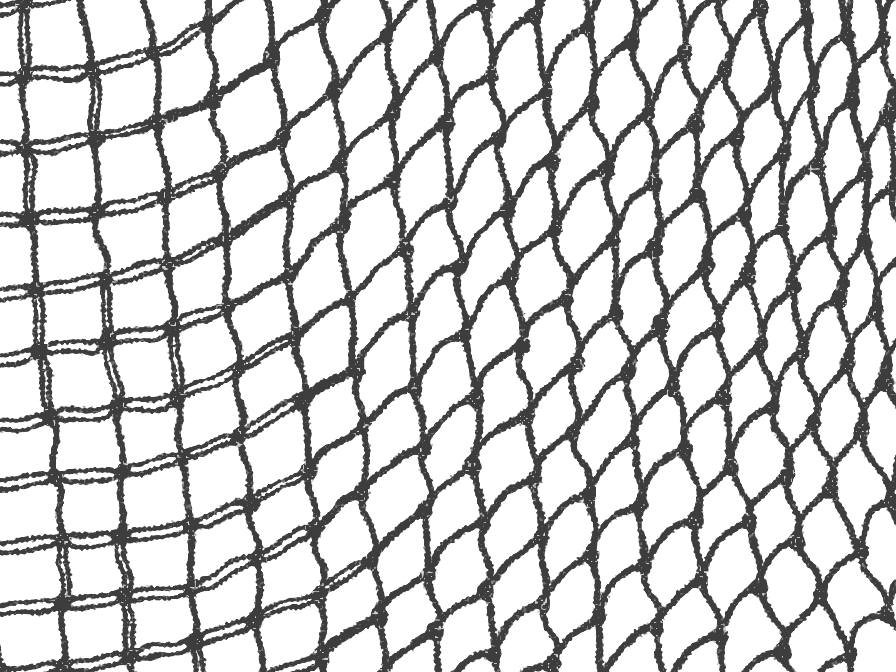
Write a Shadertoy shader that draws this pattern.

```glsl
// Knotted rope netting, dark grey on white: nearly square meshes on the left
// shear into tall diamonds on the right. A bent lattice places jittered knots;
// bowed strands join neighbouring knots, and noise frays the cords.

#define ROPE_COLOR vec3(0.24)
#define BACK_COLOR vec3(1.0)
#define VIEW_HEIGHT 10.0    // canvas height, in mesh rows
#define ROPE_RADIUS 0.047
#define PAIR_RADIUS 0.034   // each cord of a split strand
#define PAIR_GAP 0.078      // half distance between split cords
#define KNOT_RADIUS 0.118
#define KNOT_JITTER 0.15
#define BOW 0.13
#define FRAY 0.038
#define SPECKS 0.75

float hash(vec2 p) {
    return fract(sin(dot(p, vec2(127.1, 311.7))) * 43758.5453);
}

float noise(vec2 p) {
    vec2 c = floor(p), f = fract(p);
    f = f * f * (3.0 - 2.0 * f);
    return mix(mix(hash(c), hash(c + vec2(1, 0)), f.x),
               mix(hash(c + vec2(0, 1)), hash(c + vec2(1, 1)), f.x), f.y);
}

float smoothMin(float a, float b, float k) {
    float h = max(k - abs(a - b), 0.0) / k;
    return min(a, b) - 0.25 * h * h * k;
}

// Rise of a cross strand, in rows, after a number of columns
float rise(float column) {
    float c = column - 3.0;
    return 0.42 * (c + sqrt(c * c + 7.5)) - 0.69;
}

// Canvas position of (column, height), with lean and a flared lower right
vec2 sheet(float column, float height) {
    float y = height * (0.99 + 0.0104 * height);
    float flare = min(y, 0.0) * max(column - 8.0, 0.0);
    float x = 0.64 + column * (0.99 - 0.0133 * column)
            - (0.07 + 0.003 * column) * y + 0.0015 * flare * flare;
    return vec2(x, y);
}

// Inverse of sheet, as (column, row), by fixed point iteration
vec2 latticeAt(vec2 p) {
    float column = p.x, height = p.y;
    for (int n = 0; n < 7; n++) {
        height = p.y / (0.99 + 0.0104 * height);
        column += p.x - sheet(column, height).x;
    }
    return vec2(column, height - rise(column));
}

vec2 knotAt(vec2 id) {
    vec2 jitter = vec2(hash(id), hash(id + 37.3)) - 0.5;
    return sheet(id.x, id.y + rise(id.x)) + KNOT_JITTER * jitter;
}

// Distance to a strand from a to b with a bow and an S bend; gap splits it
float strand(vec2 p, vec2 a, vec2 b, float bow, float bend, float gap) {
    float len = distance(a, b);
    vec2 dir = (b - a) / len;
    vec2 q = vec2(dot(p - a, dir), dot(p - a, vec2(-dir.y, dir.x)));
    float t = clamp(q.x / len, 0.0, 1.0);
    float arch = 4.0 * t * (1.0 - t);
    float wave = 6.2832 * t;
    float slope = (4.0 * bow * (1.0 - 2.0 * t) + 6.2832 * bend * cos(wave)) / len;
    float across = q.y - bow * arch - bend * sin(wave);
    across = abs(across) - gap * min(1.0, 0.35 + arch);
    if (gap < 0.005) across = abs(across);
    float radius = mix(ROPE_RADIUS, PAIR_RADIUS, smoothstep(0.0, 0.06, gap));
    radius += 0.004 * sin(len * t * 75.0) + 0.012 * (1.0 - arch);
    return length(vec2(q.x - t * len, across * inversesqrt(1.0 + slope * slope))) - radius;
}

void mainImage(out vec4 fragColor, in vec2 fragCoord) {
    float unit = VIEW_HEIGHT / iResolution.y;
    vec2 p = fragCoord * unit - vec2(0.0, 0.5 * VIEW_HEIGHT);

    // Slight wander of the cords
    vec2 wander = vec2(noise(p * 3.5), noise(p * 3.5 + 51.0)) - 0.5;
    vec2 q = p + 0.06 * wander;
    vec2 base = floor(latticeAt(q));

    // Knots and strands of the neighbouring meshes
    float net = 10.0, nearestKnot = 10.0;
    for (int m = 0; m < 9; m++) {
        vec2 id = base + vec2(m % 3 - 1, m / 3 - 1);
        vec2 knot = knotAt(id);
        float r = hash(id + 11.7), s = hash(id + 73.1);
        float skew = smoothstep(0.0, 8.0, id.x);

        // Cross strand, split in two toward the lower left
        float split = smoothstep(5.2, 2.0, id.x + 0.25 * knot.y + 1.6 * r);
        float cross = strand(q, knot, knotAt(id + vec2(1, 0)),
                             BOW * skew * (0.5 + r) - 0.025 * (1.0 - skew),
                             0.07 * (s - 0.5), PAIR_GAP * split);

        // Upright strand
        float loose = step(id.x, 2.0) * step(0.7, s) * 0.05;
        float upright = strand(q, knot, knotAt(id + vec2(0, 1)),
                               -0.08 * (s - 0.2) * (0.4 + skew),
                               0.09 * (r - 0.5) - 0.03 * skew, loose);

        float toKnot = length((q - knot) * vec2(1.05, 0.95));
        nearestKnot = min(nearestKnot, toKnot);
        net = smoothMin(net, min(cross, upright), 0.03);
        net = smoothMin(net, toKnot - KNOT_RADIUS * (0.85 + 0.3 * s), 0.05);
    }

    // Frayed edges, and light flecks that gather on the knots
    net += FRAY * (noise(p * 27.0) - 0.5);
    float ink = smoothstep(0.7 * unit, -0.7 * unit, net);
    float fleck = smoothstep(0.76, 0.92, noise(p * 31.0 + 19.0));
    ink *= 1.0 - SPECKS * fleck * mix(0.35, 1.0, smoothstep(0.22, 0.1, nearestKnot));
    fragColor = vec4(mix(BACK_COLOR, ROPE_COLOR, ink), 1.0);
}
```
